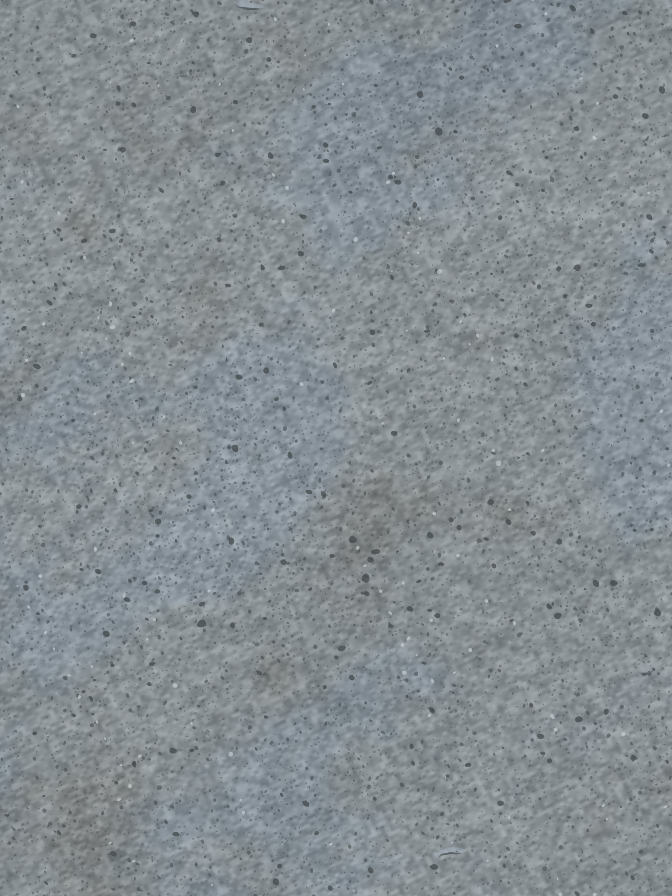
This texture is drawn by a WebGL 1 fragment shader. Its source:

```glsl
precision highp float;
// Weathered blue-grey concrete: slanted layered noise makes the grain and
// soft cloudy stains; jittered cell grids scatter dark pits, pale flecks
// and a few long chipped scars.
uniform vec2 u_resolution;

const vec3 STONE = vec3(0.536, 0.562, 0.573);
const vec3 BLUE_TINT = vec3(-0.012, 0.004, 0.026);
const vec3 BROWN_TINT = vec3(-0.035, -0.046, -0.056);
const vec3 PIT = vec3(0.26, 0.285, 0.295);
const vec3 FLECK = vec3(0.78, 0.81, 0.83);
const vec3 SCAR = vec3(0.64, 0.69, 0.74);
const float SLANT = 0.45;

float hash(vec2 p) {
  return fract(sin(dot(p, vec2(127.1, 311.7))) * 43758.545);
}

vec2 hash2(vec2 p) {
  return vec2(hash(p), hash(p + 57.3));
}

vec2 rotate(vec2 p, float angle) {
  float c = cos(angle), s = sin(angle);
  return vec2(c * p.x + s * p.y, c * p.y - s * p.x);
}

float noise(vec2 p) {
  vec2 i = floor(p), f = fract(p);
  f = f * f * (3.0 - 2.0 * f);
  vec2 e = vec2(1.0, 0.0);
  return mix(mix(hash(i), hash(i + e.xy), f.x),
             mix(hash(i + e.yx), hash(i + e.xx), f.x), f.y);
}

float fbm(vec2 p) {
  float sum = 0.0, weight = 0.5;
  for (int i = 0; i < 4; i++) {
    sum += weight * noise(p);
    p = rotate(p, 0.6) * 2.1 + 13.7;
    weight *= 0.5;
  }
  return sum / 0.9375;
}

// One ragged spot in a share of the cells; size is relative to a cell.
float spots(vec2 p, float cells, float share, float size, float blur) {
  vec2 q = p * cells;
  vec2 id = floor(q);
  vec2 center = 0.3 + 0.4 * hash2(id + cells);
  vec2 d = rotate(fract(q) - center, SLANT + 2.0 * hash(id + 8.1) - 1.0);
  d.y *= 1.0 + 0.8 * hash(id + 3.7);
  float radius = size * (0.5 + 0.7 * hash(id + 21.9));
  float ragged = length(d) + 0.8 * radius * (noise(q * 5.0 / (size * 8.0)) - 0.5);
  float soft = blur * cells;
  float present = step(hash(id + 71.3), share);
  return present * (1.0 - smoothstep(radius - soft, radius + soft, ragged));
}

// Long pale chip with a shadowed lower edge: x is the chip, y the shadow.
vec2 scars(vec2 p, float cells) {
  vec2 q = p * cells;
  vec2 id = floor(q);
  vec2 d = fract(q) - 0.3 - 0.4 * hash2(id + 5.0);
  d = rotate(d, 0.5 * hash(id + 2.0) - 0.3);
  d += 0.035 * (vec2(noise(q * 30.0), noise(q * 30.0 + 9.0)) - 0.5);
  float present = step(hash(id + 33.0), 0.22);
  float chip = 1.0 - smoothstep(0.6, 1.2, length(d / vec2(0.075, 0.018)));
  float shade = 1.0 - smoothstep(0.5, 1.2, length((d + vec2(0.0, 0.018)) / vec2(0.05, 0.008)));
  return present * vec2(chip, shade);
}

// Cloudy bluish patches, brownish stains and fine slanted grain.
vec3 surface(vec2 p) {
  vec2 q = rotate(p, SLANT) * vec2(0.72, 1.0);
  float cloud = fbm(q * 5.0 + 4.0);
  float blue = smoothstep(0.48, 0.72, fbm(q * 6.0 + 31.0));
  float stain = smoothstep(0.62, 0.82, fbm(p * 7.0 + 17.0));
  float grain = 0.145 * (noise(q * 200.0) - 0.5);
  grain += 0.08 * (noise(q * 95.0 + 7.0) - 0.5);
  grain += 0.035 * (noise(q * 40.0 + 3.0) - 0.5);
  return STONE + 0.07 * (cloud - 0.5) + grain + BLUE_TINT * blue + BROWN_TINT * stain;
}

void main() {
  vec2 p = gl_FragCoord.xy / u_resolution.x;
  float blur = 0.0005 + 0.3 / u_resolution.x;
  vec3 color = surface(p);

  vec2 scar = scars(p + 0.13, 3.0);
  color = mix(color, SCAR, 0.6 * scar.x);
  color = mix(color, PIT, 0.7 * scar.y);

  // Pits run from many faint small ones to a few deep large ones.
  float crowding = 0.5 + fbm(p * 6.0 + 50.0);
  float cells = 135.0, share = 0.32, depth = 0.42;
  for (int i = 0; i < 3; i++) {
    float pit = spots(rotate(p, 0.3 + float(i)), cells, share * crowding, 0.24, blur);
    color = mix(color, PIT, depth * pit);
    cells *= 0.62;
    share *= 0.45;
    depth += 0.16;
  }

  float fleck = spots(rotate(p, 0.9), 70.0, 0.018, 0.22, blur);
  color = mix(color, FLECK, 0.7 * fleck);
  gl_FragColor = vec4(color, 1.0);
}
```
